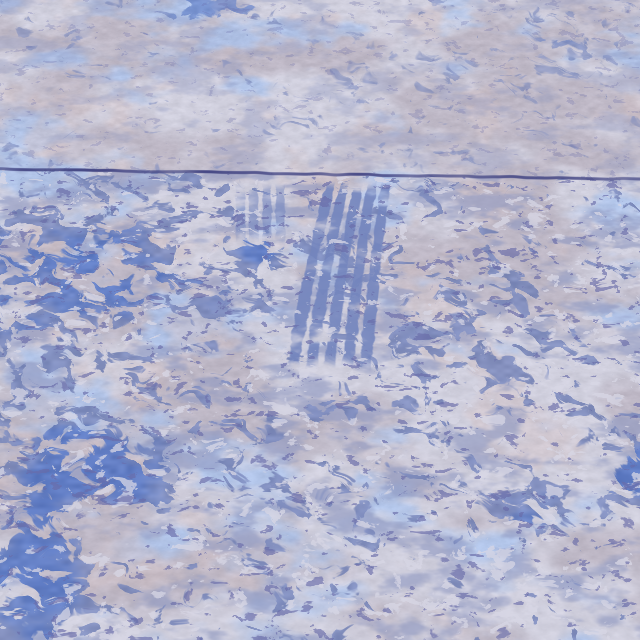
A WebGL 1 fragment shader for this texture:

```glsl
precision highp float;
// Worn concrete floor with flaking blue paint, a slab joint and tyre tracks.
uniform vec2 u_resolution;

#define PALE vec3(0.815, 0.812, 0.868)
#define SAND vec3(0.745, 0.720, 0.775)
#define SKY vec3(0.660, 0.760, 0.930)
#define SCUFF vec3(0.560, 0.595, 0.755)
#define PAINT vec3(0.340, 0.465, 0.770)
#define DUSTY_PAINT vec3(0.480, 0.535, 0.735)
#define JOINT vec3(0.270, 0.280, 0.520)
#define FLAKE_FREQ vec2(27.0, 44.0)
#define BARE_LEVEL 0.675
#define PAINT_GAIN 0.25
#define EDGE 0.035

float hash(vec2 p) {
  vec3 h = fract(vec3(p.xyx) * 0.1031);
  h += dot(h, h.yzx + 33.33);
  return fract((h.x + h.y) * h.z);
}

float noise(vec2 p) {
  vec2 i = floor(p), f = fract(p);
  f = f * f * (3.0 - 2.0 * f);
  return mix(mix(hash(i), hash(i + vec2(1.0, 0.0)), f.x),
             mix(hash(i + vec2(0.0, 1.0)), hash(i + vec2(1.0, 1.0)), f.x), f.y);
}

float fbm(vec2 p) {
  float sum = 0.0, amp = 0.533;
  for (int i = 0; i < 4; i++) {
    sum += amp * noise(p);
    p = mat2(1.6, 1.2, -1.2, 1.6) * p + 17.3;
    amp *= 0.5;
  }
  return sum;
}

// Soft elliptical zone, 1 at its centre
float zone(vec2 p, vec2 centre, vec2 radius) {
  vec2 d = (p - centre) / radius;
  return exp(-dot(d, d));
}

// Parallel bars between two slanted edges; edges = left and right x
float tread(vec2 p, vec2 edges, vec2 span, float bars, float rough) {
  float s = (p.x - edges.x) / (edges.y - edges.x);
  float bar = abs(fract(s * bars) - 0.5);
  float inside = smoothstep(-0.02, 0.03, s) * smoothstep(1.02, 0.97, s);
  float ends = smoothstep(span.x, span.x + 0.035, p.y + 0.05 * (rough - 0.5))
             * smoothstep(span.y, span.y - 0.015, p.y);
  return inside * ends * smoothstep(0.40, 0.27, bar + 0.35 * (rough - 0.5));
}

// How much paint survives in each part of the floor
float paintZones(vec2 p) {
  float z = zone(p, vec2(0.14, 0.56), vec2(0.20, 0.10));
  z += 1.25 * zone(p, vec2(0.13, 0.25), vec2(0.13, 0.06));
  z += 1.15 * zone(p, vec2(0.05, 0.10), vec2(0.10, 0.09));
  z += 0.95 * zone(p, vec2(0.83, 0.20), vec2(0.08, 0.05));
  z += 1.20 * zone(p, vec2(1.00, 0.26), vec2(0.05, 0.04));
  z += 1.30 * zone(p, vec2(0.34, 0.99), vec2(0.08, 0.03));
  z += 1.10 * zone(p, vec2(0.40, 0.62), vec2(0.05, 0.03));
  z += 0.60 * zone(p, vec2(0.88, 0.92), vec2(0.09, 0.05));
  return z;
}

void main() {
  vec2 p = gl_FragCoord.xy / u_resolution;
  // Details shrink and flatten towards the far edge
  vec2 ground = vec2((p.x - 0.5) * (1.0 + 0.4 * p.y) + 2.0, p.y * (1.0 + 0.4 * p.y) + 1.0);
  float jointY = 0.736 - 0.016 * p.x + 0.002 * (noise(vec2(p.x * 40.0, 3.0)) - 0.5);
  float farSlab = smoothstep(-0.003, 0.003, p.y - jointY);

  // Bare concrete: sandy and pale patches, sky tinted stains, grain
  float patches = fbm(ground * vec2(5.0, 8.0));
  float smoothCorner = zone(p, vec2(0.88, 0.08), vec2(0.22, 0.11));
  vec3 color = mix(SAND, PALE, smoothstep(0.36, 0.60, patches + 0.2 * smoothCorner));
  float stain = fbm(ground * vec2(7.0, 13.0) + 31.0);
  color = mix(color, SKY, 0.75 * smoothstep(0.54, 0.76, stain + 0.08 * (0.5 - p.x)));
  color = mix(color, vec3(0.82, 0.75, 0.76), 0.45 * smoothstep(0.55, 0.72, fbm(ground * 9.0 + 70.0)));
  color += 0.10 * (fbm(ground * vec2(60.0, 95.0)) - 0.5);

  // Soft grey-blue scuffs
  float scuff = fbm(ground * vec2(15.0, 32.0) + 11.0);
  color = mix(color, SCUFF, 0.62 * smoothstep(0.49, 0.72, scuff) * (1.0 - 0.45 * farSlab));

  // Ragged paint flakes
  vec2 warp = vec2(noise(ground * 34.0), noise(ground * 34.0 + 50.0)) - 0.5;
  vec2 flakePos = ground * FLAKE_FREQ + 1.3 * warp + vec2(0.0, ground.x * 9.0);
  float flakes = fbm(flakePos);
  float zones = paintZones(p + 0.10 * (vec2(stain, patches) - 0.5));
  float keep = zones + 1.3 * (fbm(ground * vec2(8.0, 11.0) + 5.0) - 0.5) - 0.5 * smoothCorner;
  float level = BARE_LEVEL - PAINT_GAIN * clamp(keep, -0.4, 1.25) + 0.05 * farSlab;
  float cover = smoothstep(-EDGE, EDGE + 0.06 * farSlab, flakes - level);
  vec3 paint = mix(DUSTY_PAINT, PAINT, smoothstep(0.35, 0.95, zones + 0.8 * (scuff - 0.5)));
  paint += 0.10 * (noise(ground * vec2(70.0, 110.0)) - 0.5);
  color = mix(color, paint, cover * mix(0.88, 0.6, farSlab));

  // Tyre tracks: a strong curved one and a faint short one
  float along = clamp((p.y - 0.42) / 0.295, 0.0, 1.0);
  float bend = along * (0.7 + 0.3 * along);
  vec2 strongEdges = vec2(0.443 + 0.064 * bend, 0.585 + 0.029 * bend);
  float tracks = tread(p, strongEdges, vec2(0.42, 0.718), 5.0, flakes);
  vec2 faintEdges = vec2(0.365, 0.448) + 0.01 * (0.7 - p.y);
  tracks = max(tracks, 0.65 * tread(p, faintEdges, vec2(0.61, 0.715), 4.0, flakes));
  color = mix(color, mix(DUSTY_PAINT, PAINT, 0.2), tracks * smoothstep(0.15, 0.5, scuff) * 0.9);

  // Small pale chips and dark specks
  float chips = smoothstep(0.66, 0.73, fbm(ground * vec2(42.0, 66.0) + warp + 90.0));
  color = mix(color, PALE + 0.03, 0.75 * chips * (1.0 - farSlab));
  float specks = smoothstep(0.68, 0.75, fbm(ground * vec2(48.0, 85.0) + warp + 140.0));
  color = mix(color, JOINT + 0.14, 0.65 * specks * (1.0 - 0.6 * farSlab));

  // Joint between the slabs
  float line = smoothstep(0.0036, 0.0010, abs(p.y - jointY));
  color = mix(color, JOINT, line * (0.65 + 0.35 * noise(vec2(p.x * 25.0, 8.0))));

  gl_FragColor = vec4(clamp(color, 0.0, 1.0), 1.0);
}
```
